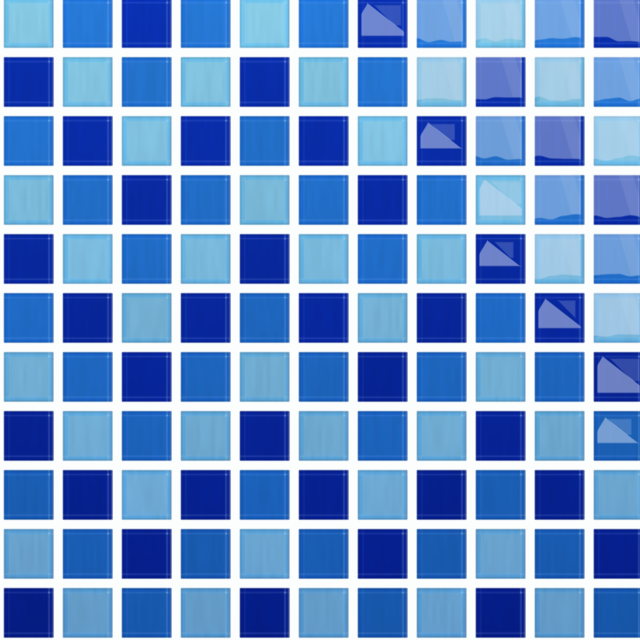
A three.js fragment shader for this pattern:

```glsl
varying vec2 vUv;

const float TILES_ACROSS = 10.85;
const vec2 GRID_OFFSET = vec2(0.013, 0.04);
const float HALF_TILE = 0.42;
const float SOFT = 0.02;
const vec3 GROUT = vec3(0.99, 0.995, 0.995);
const vec3 GLARE = vec3(0.83, 0.87, 0.95);

float hash(vec2 p) {
  return fract(sin(dot(p, vec2(127.1, 311.7))) * 43758.55);
}

float noise(vec2 p) {
  vec2 i = floor(p);
  vec2 f = smoothstep(0.0, 1.0, fract(p));
  return mix(mix(hash(i), hash(i + vec2(1.0, 0.0)), f.x),
             mix(hash(i + vec2(0.0, 1.0)), hash(i + 1.0), f.x), f.y);
}

float inside(float d) {
  return 1.0 - smoothstep(-SOFT, SOFT, d);
}

float stripe(float x, float center, float width) {
  float t = (x - center) / width;
  return exp(-t * t);
}

float roundedBox(vec2 p, float halfSize, float radius) {
  vec2 q = abs(p) - halfSize + radius;
  return length(max(q, 0.0)) + min(max(q.x, q.y), 0.0) - radius;
}

// Three glass tones, each a little brighter toward the top
vec3 glassColor(float tone, float height) {
  vec3 light = mix(vec3(0.39, 0.61, 0.79), vec3(0.53, 0.79, 0.89), height);
  vec3 medium = mix(vec3(0.09, 0.34, 0.67), vec3(0.15, 0.47, 0.83), height);
  vec3 dark = mix(vec3(0.02, 0.11, 0.52), vec3(0.04, 0.19, 0.69), height);
  return tone < 0.5 ? light : (tone < 1.5 ? medium : dark);
}

// Columns run 0 1 2 1, shifted by one tone on every row
float toneIndex(vec2 id) {
  float zigzag = 2.0 - abs(mod(id.x, 4.0) - 2.0);
  return mod(zigzag + id.y + 2.0, 3.0);
}

// Bevelled rim: deeper band, thin bright inner lines, lit corners
vec3 addBevel(vec3 color, vec2 p, float edge) {
  float band = smoothstep(-0.1, -0.07, edge);
  float rim = smoothstep(-0.045, 0.0, edge);
  color = mix(color, color * vec3(0.72, 0.94, 1.04), band * 0.65);
  color *= 1.0 - 0.14 * rim;
  float rightLine = stripe(p.x, 0.345, 0.018);
  float topLine = stripe(p.y, 0.345, 0.018);
  float leftLine = stripe(p.x, -0.335, 0.016);
  float bottomLine = stripe(p.y, -0.345, 0.018);
  float shine = 0.17 * rightLine + 0.09 * topLine + 0.05 * leftLine
              + 0.11 * bottomLine + 0.22 * rightLine * topLine;
  color = mix(color, vec3(0.72, 0.87, 0.98), shine);
  float fringe = stripe(p.x, 0.405, 0.015);
  return mix(color, vec3(0.55, 0.57, 0.74), 0.3 * fringe);
}

// Broad reflection with a wavy lower edge
float sheetGlare(vec2 p, vec2 id) {
  float wave = -0.29 + 0.09 * (noise(vec2(p.x * 5.0, 0.0) + id * 7.3) - 0.5)
             + 0.12 * (hash(id) - 0.5) * p.x;
  float crease = inside(abs(p.x - 0.25 + 0.3 * p.y) - 0.12);
  return inside(max(wave - p.y, p.x - 0.36)) * (0.88 + 0.12 * crease);
}

// Faceted reflection: two triangular flashes meeting near the top
float facetGlare(vec2 p, vec2 id, float size) {
  vec2 q = (p + vec2(0.12, -0.23)) / size;
  float lean = 0.25 * (hash(id + 3.0) - 0.5);
  float lower = max(-q.y - 0.5, max(q.y + 0.78 * q.x, q.y * 0.6 - q.x - 0.22));
  float upper = max(q.y - 0.08, max(-0.3 - q.y, 0.08 + lean - q.x - q.y));
  float flash = inside(lower * size) + 0.42 * inside(max(upper, q.x - 0.48) * size);
  return min(flash, 1.0) * inside(max(abs(p.x), abs(p.y)) - 0.36);
}

// Reflection fills the upper right, breaking into facets along its border
float reflection(vec2 p, vec2 id) {
  float depth = id.x - 6.6 - 0.62 * (10.0 - id.y);
  float sheet = step(-0.3, depth);
  float facet = step(-1.1, depth) * (1.0 - sheet);
  float size = mix(0.7, 1.0, smoothstep(-0.9, -0.4, depth));
  return 0.48 * sheet * sheetGlare(p, id) + 0.5 * facet * facetGlare(p, id, size);
}

void main() {
  vec2 grid = vUv * TILES_ACROSS + GRID_OFFSET;
  vec2 id = floor(grid);
  vec2 p = fract(grid) - 0.5;
  float edge = roundedBox(p, HALF_TILE, 0.018);

  // Glass with faint streaks and per-tile variation
  vec3 color = glassColor(toneIndex(id), vUv.y);
  float streaks = noise(vec2(p.x * 16.0, p.y * 2.0) + id * 11.0) - 0.5;
  color *= 1.0 + 0.05 * streaks + 0.05 * (hash(id) - 0.5);
  color = addBevel(color, p, edge);
  color = mix(color, GLARE, reflection(p, id));

  gl_FragColor = vec4(mix(GROUT, color, inside(edge)), 1.0);
}
```
